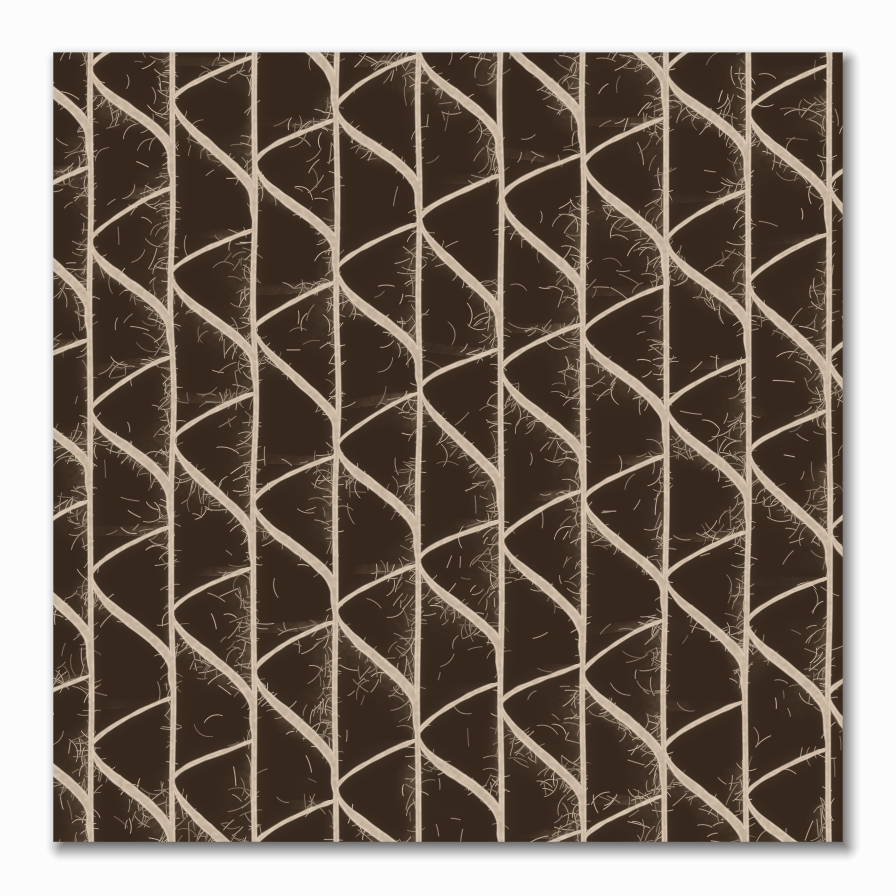
Write a WebGL 2 fragment shader that draws this texture.

```glsl
#version 300 es
precision highp float;
// Edge view of stacked corrugated board: a square panel with a soft drop shadow,
// vertical liner sheets, and fluted waves between them. Torn paper fibres are
// scattered on a jittered grid, denser toward the left of each sheet and wave.
uniform vec2 u_resolution;
out vec4 outColor;

const float COLUMN = 0.0916;      // spacing of the liners
const float FIRST_LINER = 0.1008;
const float PERIOD = 0.19;        // height of one flute
const float TURN = 0.72;          // phase where the wave leaves the right liner
const float PHASE[11] = float[11](0.24, 0.39, 0.61, 0.95, 0.61, 0.31, 0.16, 0.94, 0.40, 0.67, 0.10);

const vec3 HOLLOW = vec3(0.21, 0.155, 0.115);
const vec3 SHADE = vec3(0.30, 0.24, 0.18);
const vec3 FUZZ = vec3(0.46, 0.39, 0.31);
const vec3 FIBRE = vec3(0.66, 0.59, 0.51);
const vec3 PAPER = vec3(0.84, 0.77, 0.69);
const vec3 BACKDROP = vec3(0.99);

float hash(vec2 p) {
  return fract(sin(dot(p, vec2(127.1, 311.7))) * 43758.545);
}

float noise(vec2 p) {
  vec2 i = floor(p), f = fract(p);
  f = f * f * (3.0 - 2.0 * f);
  float low = mix(hash(i), hash(i + vec2(1, 0)), f.x);
  float high = mix(hash(i + vec2(0, 1)), hash(i + vec2(1, 1)), f.x);
  return mix(low, high, f.y);
}

float cover(float d, float soft) {
  return 1.0 - smoothstep(-soft, soft, d);
}

float boxDistance(vec2 p, vec2 halfSize) {
  vec2 q = abs(p) - halfSize;
  return length(max(q, 0.0)) + min(max(q.x, q.y), 0.0);
}

// Horizontal place of the flute, 0 at the left liner and 1 at the right
float wave(float u) {
  float back = clamp((1.0 - u) / (1.0 - TURN), 0.0, 1.0);
  return u < TURN ? smoothstep(-0.02, 0.56, u) : pow(back, 1.5);
}

// Returns x within the column, and phase down the flute
vec2 fluteCoord(vec2 p) {
  p.x += 0.005 * (noise(p * vec2(5.0, 9.0)) - 0.5);
  p.y += 0.012 * (noise(p * vec2(11.0, 7.0) + 40.0) - 0.5);
  float x = (p.x - FIRST_LINER) / COLUMN;
  int column = clamp(int(floor(x)) + 1, 0, 10);
  return vec2(fract(x), fract((1.0 - p.y) / PERIOD - PHASE[column]));
}

// Cosine of the flute's tilt, turning horizontal gaps into true distances
float tiltFactor(float u) {
  float e = 0.008;
  float slope = (wave(min(u + e, 1.0)) - wave(max(u - e, 0.0))) / (2.0 * e);
  return inversesqrt(1.0 + pow(slope * COLUMN / PERIOD, 2.0));
}

// Amount of torn fuzz, fading leftward from the nearest ragged edge
float fuzzDensity(vec2 p, vec2 c) {
  float w = wave(c.y);
  float toWave = (w - c.x) * COLUMN * tiltFactor(c.y);
  bool besideWave = c.x < w && c.y < TURN + 0.06;
  float d = besideWave ? toWave : (1.0 - c.x) * COLUMN;
  float reach = mix(0.001, 0.0145, smoothstep(0.1, 0.9, noise(p * 24.0)));
  return exp(-d / reach);
}

// Curved hairs, kept only where the fuzz is dense; returns coverage times tone
float fibres(vec2 p, float size, float seed, float soft) {
  vec2 home = floor(p / size);
  float best = 0.0;
  for (int n = 0; n < 63; n++) {
    int k = n / 9;
    vec2 id = home + vec2(n % 3 - 1, (n / 3) % 3 - 1);
    vec2 key = id + seed + float(k) * 17.3;
    vec2 root = (id + vec2(hash(key), hash(key + 5.1))) * size;
    float angle = 0.6 + 2.6 * (hash(key + 9.7) - 0.5);
    float reach = size * mix(0.25, 0.85, hash(key + 3.3));
    vec2 dir = vec2(cos(angle), sin(angle)), d = p - root;
    vec2 q = vec2(dot(d, dir), dot(d, vec2(-dir.y, dir.x)));
    q.y -= (hash(key + 7.9) - 0.5) * 1.2 * q.x * q.x / size;
    float gap = length(vec2(max(abs(q.x) - reach, 0.0), q.y)) - 0.0006;
    if (gap < soft && fuzzDensity(root, fluteCoord(root)) > hash(key + 2.7))
      best = max(best, cover(gap, soft) * mix(0.45, 1.0, hash(key + 1.9)));
  }
  return best;
}

vec3 board(vec2 p, float soft) {
  vec2 c = fluteCoord(p);
  float grain = noise(p * 260.0);
  float liner = min(c.x, 1.0 - c.x) * COLUMN;
  float flute = abs(c.x - wave(c.y)) * COLUMN * tiltFactor(c.y);
  float thick = smoothstep(0.02, 0.22, c.y) * (1.0 - smoothstep(0.6, TURN, c.y));
  float halfWidth = mix(0.0025, 0.0056, thick) + 0.0012 * (noise(p * 90.0) - 0.5);

  // Hollow with soft light near the paper, then fuzz and hairs
  vec3 col = mix(HOLLOW, SHADE, 0.7 * exp(-min(liner, flute) / 0.006));
  col = mix(col, FUZZ, fuzzDensity(p, c) * (0.35 + 0.6 * grain));
  float hair = fibres(p, 0.015, 0.0, soft);
  col = mix(col, mix(FIBRE, PAPER, hair * 0.75), hair);

  // Paper sheets with paler rims and mottled faces
  float edge = min(liner - 0.0032, flute - halfWidth);
  float rim = smoothstep(-0.0035, -0.001, edge);
  vec3 paper = mix(FIBRE, PAPER, 0.45 + 0.35 * rim + 0.4 * grain);
  return mix(col, paper, cover(edge, soft * 1.3));
}

void main() {
  float side = min(u_resolution.x, u_resolution.y);
  vec2 p = (gl_FragCoord.xy - 0.5 * u_resolution) / side + 0.5;
  float soft = 0.75 / side;
  float panel = boxDistance(p - vec2(0.5, 0.501), vec2(0.4405));
  float shadow = boxDistance(p - vec2(0.506, 0.493), vec2(0.437));
  vec3 col = BACKDROP * (1.0 - 0.65 * (1.0 - smoothstep(-0.012, 0.02, shadow)));
  if (panel < soft) col = mix(col, board(p, soft), cover(panel, soft));
  outColor = vec4(col, 1.0);
}
```
